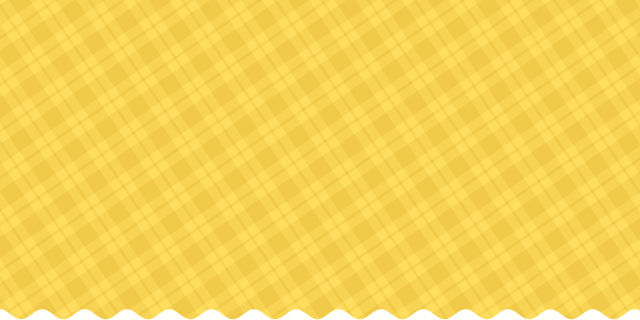
Give the GLSL for this pattern, as a Shadertoy shader.

```glsl
const float TAU = 6.2831853;
const float PLAID_ANGLE = 0.600;
const float PLAID_PERIOD = 0.120;
const vec2 PLAID_ORIGIN = vec2(0.683, 0.621);
const float SCALLOP_PERIOD = 0.1323;

const vec3 DARK_YELLOW = vec3(0.946, 0.793, 0.285);
const vec3 BRIGHT_YELLOW = vec3(1.0, 0.872, 0.372);
const vec3 PAPER_WHITE = vec3(1.0, 1.0, 0.99);

vec2 rotate(vec2 p, float angle) {
    float c = cos(angle), s = sin(angle);
    return vec2(c * p.x + s * p.y, c * p.y - s * p.x);
}

// Smooth coverage from a signed distance, negative inside
float coverage(float dist, float pixel) {
    return clamp(0.5 - dist / pixel, 0.0, 1.0);
}

// Two light ribbons parted by a thin dark line, repeated along x
float ribbonPair(float x, float period, float gap, float ribbon, float pixel) {
    float fromCenter = abs(x - period * round(x / period));
    float dist = abs(fromCenter - 0.5 * (gap + ribbon)) - 0.5 * ribbon;
    return coverage(dist, pixel);
}

vec3 plaid(vec2 p, float pixel) {
    float gap = 0.075 * PLAID_PERIOD;
    float ribbon = 0.235 * PLAID_PERIOD;
    float warp = ribbonPair(p.x, PLAID_PERIOD, gap, ribbon, pixel);
    float weft = ribbonPair(p.y, PLAID_PERIOD, gap, ribbon, pixel);
    return mix(DARK_YELLOW, BRIGHT_YELLOW, 0.5 * (warp + weft));
}

// Approximate signed distance to the wavy lower border
float scallopDistance(vec2 p, float period, float baseline, float amplitude) {
    float phase = TAU * p.x / period;
    float slope = amplitude * TAU / period * sin(phase);
    return (p.y - baseline - amplitude * cos(phase)) / sqrt(1.0 + slope * slope);
}

void mainImage(out vec4 fragColor, in vec2 fragCoord) {
    vec2 p = fragCoord / iResolution.y;
    float pixel = 1.0 / iResolution.y;

    // Diagonal woven cloth
    vec3 color = plaid(rotate(p - PLAID_ORIGIN, PLAID_ANGLE), pixel);

    // Scalloped white edge
    float edge = scallopDistance(p, SCALLOP_PERIOD, 0.018, 0.0156);
    color = mix(color, PAPER_WHITE, coverage(edge, pixel));

    fragColor = vec4(color, 1.0);
}
```
